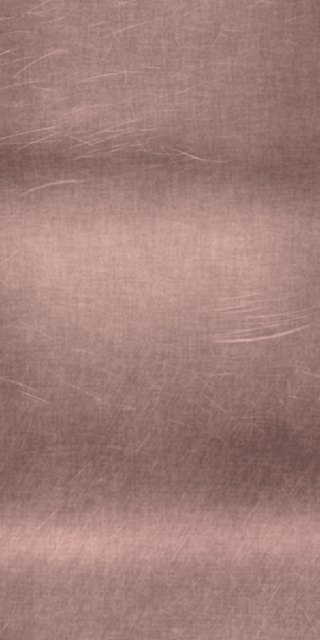
Write a WebGL 2 fragment shader that draws this texture.

```glsl
#version 300 es
precision highp float;
// Worn rose-copper sheet: soft horizontal bands of reflected light, a fine
// woven brush grain, and layers of thin curved scratches scattered on jittered
// grids, each layer with its own direction and region.
uniform vec2 u_resolution;
out vec4 fragColor;

float hash(vec2 p) {
  vec3 q = fract(p.xyx * vec3(0.1031, 0.1030, 0.0973));
  q += dot(q, q.yzx + 33.33);
  return fract((q.x + q.y) * q.z);
}

float noise(vec2 p) {
  vec2 i = floor(p), f = fract(p);
  f = f * f * (3.0 - 2.0 * f);
  return mix(mix(hash(i), hash(i + vec2(1, 0)), f.x),
             mix(hash(i + vec2(0, 1)), hash(i + vec2(1, 1)), f.x), f.y);
}

float fbm(vec2 p) {
  float sum = 0.0, amp = 0.5;
  for (int i = 0; i < 4; i++) {
    sum += amp * noise(p);
    p = p * 2.03 + 17.1;
    amp *= 0.5;
  }
  return sum;
}

vec2 rotate(vec2 p, float a) {
  float c = cos(a), s = sin(a);
  return vec2(c * p.x + s * p.y, c * p.y - s * p.x);
}

float band(float y, float centre, float width) {
  float d = (y - centre) / width;
  return exp(-d * d);
}

// Tapered stroke around the origin; positive bend lifts both ends.
float arc(vec2 p, float angle, float halfLength, float bend, float width) {
  vec2 d = rotate(p, angle);
  float taper = 1.0 - smoothstep(0.35, 1.0, abs(d.x) / halfLength);
  return taper * (1.0 - smoothstep(0.0, width, abs(d.y - bend * d.x * d.x)));
}

// One random scratch per grid cell, gathered from the neighbouring cells.
float scratches(vec2 p, float angle, float spread, float scale, float bend, float seed) {
  vec2 q = p * scale, cell = floor(q);
  float width = max(0.005, 1.25 / u_resolution.x) * scale, sum = 0.0;
  for (int j = -1; j <= 1; j++)
    for (int i = -1; i <= 1; i++) {
      vec2 c = cell + vec2(i, j), id = c + seed * 13.7 + 50.0;
      vec2 centre = c + vec2(hash(id), hash(id + 31.3));
      float r = hash(id + 67.9), turn = hash(id + 91.7) - 0.5;
      sum += (0.2 + 0.8 * r * r) * arc(q - centre, angle + spread * turn,
        mix(0.3, 0.95, hash(id + 11.9)), bend * (turn + 0.3), width);
    }
  return sum;
}

void main() {
  vec2 uv = gl_FragCoord.xy / u_resolution;
  vec2 p = gl_FragCoord.xy / u_resolution.x;
  float width = max(0.006, 1.4 / u_resolution.x);

  // Broad reflections, slightly warped
  float v = uv.y + 0.035 * (fbm(p * vec2(2.2, 3.0)) - 0.47);
  float tone = 0.48
    + 0.50 * band(v, 0.625, v > 0.625 ? 0.06 : 0.125) * (1.0 - 1.5 * pow(abs(uv.x - 0.45), 2.0))
    - 0.47 * band(v, 0.285, 0.09) * (0.65 + 0.55 * uv.x)
    + 0.54 * band(v, 0.16, 0.045) * (1.1 - 0.35 * uv.x)
    - 0.38 * band(v, 0.745, 0.042) * (1.1 - 0.4 * uv.x);
  tone -= 0.30 * smoothstep(0.7, 1.0, uv.x) * smoothstep(0.3, 0.8, uv.y);
  tone -= 0.14 * smoothstep(0.18, 0.0, uv.x);
  tone += 0.36 * (fbm(p * vec2(4.0, 6.0) + 4.0) - 0.47);

  // Fine woven brush grain, with steep hairlines toward the bottom
  float lower = 1.0 - smoothstep(0.35, 0.55, uv.y);
  tone += 0.15 * (noise(p * vec2(22.0, 145.0)) - 0.5);
  tone += 0.14 * (noise(p * vec2(140.0, 20.0) + 9.0) - 0.5);
  tone += 0.19 * (noise(p * 150.0 + 5.0) - 0.5);
  tone += 0.15 * lower * (noise(rotate(p, 1.05) * vec2(14.0, 150.0)) - 0.5);

  // Scratch fields: shallow sweeps above, crossing strokes below
  float patches = smoothstep(0.30, 0.60, fbm(p * 4.0 + 21.0));
  float upper = smoothstep(0.62, 0.74, uv.y) * (1.0 - 0.6 * smoothstep(0.4, 0.8, uv.x));
  float middle = band(uv.y, 0.42, 0.15);
  float marks = upper * (0.15 + 0.85 * patches) * (scratches(p, 0.28, 0.5, 4.5, -0.4, 1.0)
    + scratches(p, 0.2, 0.6, 8.0, -0.3, 2.0) + scratches(p, -0.15, 0.5, 9.0, 0.3, 3.0)
    + 0.6 * scratches(p, 0.3, 0.4, 13.0, 0.2, 9.0));
  marks += middle * (0.35 + 0.65 * patches) * (scratches(p, -0.45, 0.6, 6.0, -0.3, 4.0)
    + 0.8 * scratches(p, 0.35, 0.9, 9.0, 0.3, 5.0)
    + 0.9 * scratches(p, -0.3, 0.7, 11.0, -0.3, 10.0));
  marks += 0.5 * lower * (scratches(p, 0.95, 0.6, 10.0, 0.1, 6.0)
    + uv.x * scratches(p, -0.75, 0.7, 11.0, 0.2, 7.0));
  marks += 0.5 * scratches(p, 0.4, 3.0, 14.0, 0.4, 8.0) * patches;

  // Dense bundles of sweeping strokes
  for (int i = 0; i < 12; i++) {
    float k = float(i), r = hash(vec2(k, 3.0)), s = hash(vec2(k, 8.0));
    marks += (0.2 + 0.6 * r) * arc(p - vec2(0.72 + 0.18 * s, 0.95 + 0.011 * k), 0.06 + 0.12 * r, 0.08 + 0.12 * s, 0.7, width);
    marks += (0.2 + 0.6 * s) * arc(p - vec2(0.2 + 0.24 * r, 1.51 + 0.015 * k), 0.1 + 0.3 * s, 0.07 + 0.1 * r, -0.5, width);
  }

  // Three deep gouges
  marks += 1.4 * arc(p - vec2(0.82, 0.943), 0.16, 0.20, 0.75, width * 1.4);
  marks += 1.1 * arc(p - vec2(0.16, 1.425), 0.22, 0.13, -1.3, width * 1.3);
  marks += 0.9 * arc(p - vec2(0.65, 1.498), -0.15, 0.10, 2.2, width);
  tone += 0.38 * min(marks, 1.6);

  // Copper ramp, a little pinker in the low reflection
  vec3 colour = mix(vec3(0.49, 0.37, 0.35), vec3(0.79, 0.64, 0.61), clamp(tone, -0.15, 1.3));
  colour += vec3(0.012, -0.008, 0.0) * band(v, 0.16, 0.05);
  fragColor = vec4(colour, 1.0);
}
```
